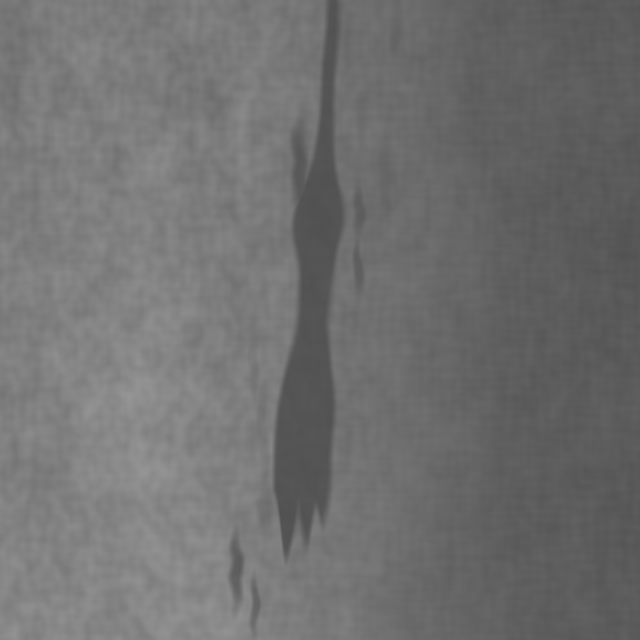
A WebGL 2 fragment shader for this texture:

```glsl
#version 300 es
precision highp float;

uniform vec2 u_resolution;
out vec4 fragColor;

const float STAIN_TONE = 0.33;
const int FLECK_COUNT = 11;

vec2 hash2(vec2 p) {
    vec3 q = fract(p.xyx * vec3(0.1031, 0.1030, 0.0973));
    q += dot(q, q.yzx + 33.33);
    return fract((q.xx + q.yz) * q.zy);
}

float cornerSlope(vec2 cell, vec2 corner, vec2 f) {
    float angle = 6.2832 * hash2(cell + corner).x;
    return dot(vec2(cos(angle), sin(angle)), f - corner);
}

float gradientNoise(vec2 p) {
    vec2 cell = floor(p);
    vec2 f = p - cell;
    vec2 u = f * f * f * (f * (f * 6.0 - 15.0) + 10.0);
    float low = mix(cornerSlope(cell, vec2(0, 0), f), cornerSlope(cell, vec2(1, 0), f), u.x);
    float high = mix(cornerSlope(cell, vec2(0, 1), f), cornerSlope(cell, vec2(1, 1), f), u.x);
    return mix(low, high, u.y);
}

float bump(float x, float center, float width) {
    float t = (x - center) / width;
    return exp(-t * t);
}

// Soft upright ellipse, 1 at its core
float fleck(vec2 p, vec2 center, vec2 radius) {
    return 1.0 - smoothstep(0.3, 1.3, length((p - center) / radius));
}

float stainAxis(float y) {
    return mix(0.457, 0.521, y);
}

float stainHalfWidth(float y) {
    float stem = mix(0.025, 0.010, smoothstep(0.64, 0.84, y));
    return stem + 0.016 * bump(y, 0.66, 0.06) + 0.020 * bump(y, 0.30, 0.15);
}

// Long tapering stain with a frayed lower end
float stain(vec2 p) {
    float fray = gradientNoise(p * vec2(24.0, 9.0) + 17.0);
    float edge = abs(p.x - stainAxis(p.y)) - stainHalfWidth(p.y) + 0.010 * fray;
    float end = 0.175 + 0.13 * gradientNoise(vec2(p.x * 42.0, p.y * 3.0 + 5.0));
    float body = 1.0 - smoothstep(-0.007, 0.007, edge);
    return body * smoothstep(end - 0.025, end + 0.025, p.y);
}

// Small upright marks: left of the stain below, right of it above
float scatteredFlecks(vec2 p) {
    float cover = 0.0;
    for (int i = 0; i < FLECK_COUNT; i++) {
        float y = fract(0.11 + 0.618 * float(i));
        vec2 rnd = hash2(vec2(float(i) + 3.0, 8.0));
        float side = y < 0.5 ? -1.0 : 1.0;
        float x = stainAxis(y) + side * (0.055 + 0.055 * rnd.x);
        vec2 radius = vec2(0.007 + 0.007 * rnd.y, 0.045 + 0.035 * rnd.x);
        float strength = 0.22 + 0.55 * max(bump(y, 0.10, 0.09), bump(y, 0.62, 0.08));
        cover = max(cover, strength * fleck(p, vec2(x, y), radius));
    }
    return cover;
}

// Broad light falloff from the bright left to the dim right
float lighting(vec2 p) {
    float dim = smoothstep(0.23, 0.97, p.x);
    float bright = 0.517 + 0.05 * (0.45 - p.y) - 0.02 * bump(p.x, 0.0, 0.12);
    return mix(bright, 0.352, dim);
}

// Cloudy mottling, fine grain and a faint woven texture
float surface(vec2 p) {
    float roughness = mix(1.0, 0.4, smoothstep(0.3, 0.7, p.x));
    float clouds = 0.040 * gradientNoise(p * vec2(7.0, 4.0) + 3.0);
    float mottle = 0.045 * gradientNoise(p * vec2(25.0, 17.0) + 41.0);
    float grain = 0.042 * gradientNoise(p * vec2(62.0, 48.0) + 73.0);
    float weave = 0.014 * gradientNoise(p * vec2(18.0, 105.0) + 11.0)
                + 0.012 * gradientNoise(p * vec2(100.0, 14.0) + 29.0);
    return clouds * mix(0.6, 1.0, roughness) + (mottle + grain) * roughness + weave;
}

void main() {
    vec2 p = gl_FragCoord.xy / u_resolution;
    float texture_ = surface(p);
    float tone = lighting(p) + texture_;

    // Faint wide smudge in the upper left
    tone -= 0.035 * fleck(p, vec2(0.30, 0.86), vec2(0.07, 0.09));

    // Stain, its side prong and the loose flecks
    vec2 bent = p + vec2(0.008 * gradientNoise(p * vec2(20.0, 26.0)), 0.0);
    float prong = 0.85 * fleck(bent, vec2(0.469, 0.73), vec2(0.015, 0.085));
    float cover = max(max(stain(p), prong), scatteredFlecks(bent));
    tone = mix(tone, STAIN_TONE + 0.35 * texture_, cover);

    fragColor = vec4(vec3(tone), 1.0);
}
```
